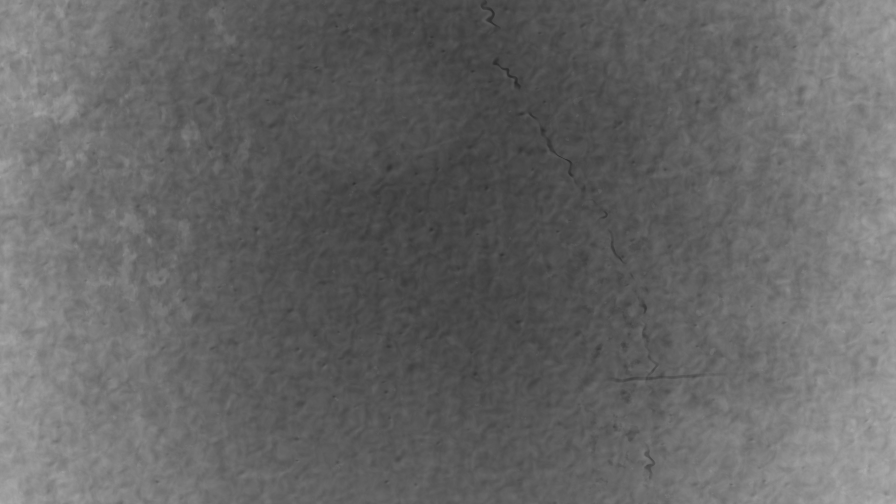
Reproduce this texture procedurally as a WebGL 1 fragment shader.

```glsl
precision highp float;
// Worn grey concrete: a dark centre fading to pale edges, mottled by layers of
// gradient noise, with embossed pits, pale flaking, a ragged crack and a scratch.
uniform vec2 u_resolution;

vec2 hash2(vec2 cell) {
  vec3 h = fract(cell.xyx * vec3(0.1031, 0.1030, 0.0973));
  h += dot(h, h.yzx + 33.33);
  return fract((h.xx + h.yz) * h.zy);
}

// Gradient noise, roughly -0.7 to 0.7
float corner(vec2 cell, vec2 offset) {
  return dot(hash2(cell) * 2.0 - 1.0, offset);
}

float noise(vec2 p) {
  vec2 i = floor(p), f = p - i;
  vec2 u = f * f * f * (f * (f * 6.0 - 15.0) + 10.0);
  vec2 e = vec2(1.0, 0.0);
  return mix(mix(corner(i, f), corner(i + e, f - e), u.x),
             mix(corner(i + e.yx, f - e.yx), corner(i + 1.0, f - 1.0), u.x), u.y);
}

float fbm(vec2 p) {
  float sum = 0.0, amp = 0.6;
  for (int k = 0; k < 4; k++) {
    sum += amp * noise(p);
    p = mat2(1.6, 1.2, -1.2, 1.6) * p + 17.3;
    amp *= 0.55;
  }
  return sum;
}

// Scattered dents: a dark hollow with a shaded side and a lit side
float pits(vec2 p, float scale, float share) {
  vec2 g = p * scale + 0.007 * scale * noise(p * 45.0);
  vec2 home = floor(g);
  float shade = 0.0;
  for (int y = -1; y <= 1; y++) {
    for (int x = -1; x <= 1; x++) {
      vec2 cell = home + vec2(x, y);
      vec2 place = hash2(cell), kind = hash2(cell + 71.7);
      vec2 d = (g - cell - place) / mix(0.08, 0.19, kind.y * kind.y);
      d.y *= 1.0 + 0.6 * place.x;
      float dent = exp(-dot(d, d)) * (dot(d, vec2(0.8, -0.9)) - 0.35);
      shade += dent * step(kind.x, share) * mix(0.4, 1.0, place.y);
    }
  }
  return shade;
}

// Broad light: dark around the centre, paler to the sides and bottom
float tone(vec2 p, float aspect) {
  vec2 d = p - vec2(0.49 * aspect, 0.63);
  d /= vec2(0.505 * aspect, d.y < 0.0 ? 1.1 : 1.5);
  float grey = 0.27 + 0.29 * pow(length(d), 1.8);
  vec2 stain = (p - vec2(0.42 * aspect, 0.76)) / vec2(0.17, 0.14);
  float edge = length(stain) + 0.25 * noise(p * 7.0);
  return grey + 0.03 * (1.0 - smoothstep(0.7, 1.15, edge));
}

// Ragged crack running down from the top, broken in places
float crack(vec2 p, float aspect) {
  float path = aspect * mix(0.725, 0.537, smoothstep(0.3, 1.05, p.y));
  path += 0.03 * noise(vec2(p.y * 13.0, 4.0)) + 0.022 * noise(vec2(p.y * 42.0, 9.0));
  float d = p.x - path + 0.014 * noise(p * 60.0);
  float width = 0.0028 + 0.006 * noise(vec2(p.y * 24.0, 2.0));
  float broken = smoothstep(-0.15, 0.25, noise(vec2(p.y * 17.0, 6.0)) + 0.5 * noise(p * 50.0));
  float line = 1.0 - smoothstep(width * 0.4, width + 0.0035, abs(d));
  float lip = exp(-pow((d + 0.009) / 0.005, 2.0));
  return broken * (0.1 * line - 0.035 * lip);
}

// Thin, almost level scratch, fading to the right
float scratch(vec2 p, float aspect) {
  float x = p.x / aspect;
  float d = p.y - 0.246 - 0.1 * (x - 0.69) + 0.004 * noise(p * 40.0);
  float reach = smoothstep(0.67, 0.7, x) * (1.0 - smoothstep(0.72, 0.87, x));
  return 0.08 * reach * (1.0 - smoothstep(0.001, 0.005, abs(d)));
}

void main() {
  vec2 p = gl_FragCoord.xy / u_resolution.y;
  float aspect = u_resolution.x / u_resolution.y;
  float grey = tone(p, aspect);
  float side = smoothstep(0.2, 0.9, abs(p.x / aspect - 0.48) * 2.0);

  // Clouds, drips and soft grain, stronger on the pale sides
  grey += 0.055 * fbm(p * 4.5) * (0.6 + side);
  grey += 0.06 * fbm(p * vec2(24.0, 12.0) + 5.0) * (0.5 + side);
  vec2 warped = p + 0.012 * vec2(noise(p * 30.0), noise(p * 30.0 + 50.0));
  grey += 0.105 * fbm(warped * 42.0) * (0.8 + 0.4 * side);
  float relief = noise(warped * 70.0) - noise(warped * 70.0 + vec2(-0.35, 0.35));
  grey += 0.04 * relief;

  // Pale flecks everywhere, and flaking patches in the upper left
  grey += 0.045 * smoothstep(0.27, 0.45, fbm(p * 38.0 + 60.0));
  float flakes = fbm(p * vec2(26.0, 17.0) + 31.0) + 0.4 * noise(p * 5.0 + 8.0);
  float upperLeft = (1.0 - smoothstep(0.22, 0.36, p.x / aspect)) * smoothstep(0.1, 0.5, p.y);
  grey += 0.06 * upperLeft * smoothstep(0.1, 0.32, flakes);

  // Small and large dents, the large ones mostly low on the right
  float lowRight = smoothstep(0.78, 0.92, p.x / aspect) * (1.0 - smoothstep(0.3, 0.5, p.y));
  grey += 0.1 * pits(p, 22.0, 0.3);
  grey += 0.14 * pits(p + 3.7, 12.0, 0.16) * (0.6 + 0.7 * lowRight);

  // Dark wear beside the crack, then the crack and the scratch
  float wear = exp(-pow((p.x / aspect - 0.69) / 0.05, 2.0)) * (1.0 - smoothstep(0.4, 0.75, p.y));
  grey -= 0.06 * wear * smoothstep(0.08, 0.3, fbm(p * 30.0 + 12.0));
  grey -= crack(p, aspect) + scratch(p, aspect);

  gl_FragColor = vec4(vec3(clamp(grey, 0.0, 1.0)), 1.0);
}
```
